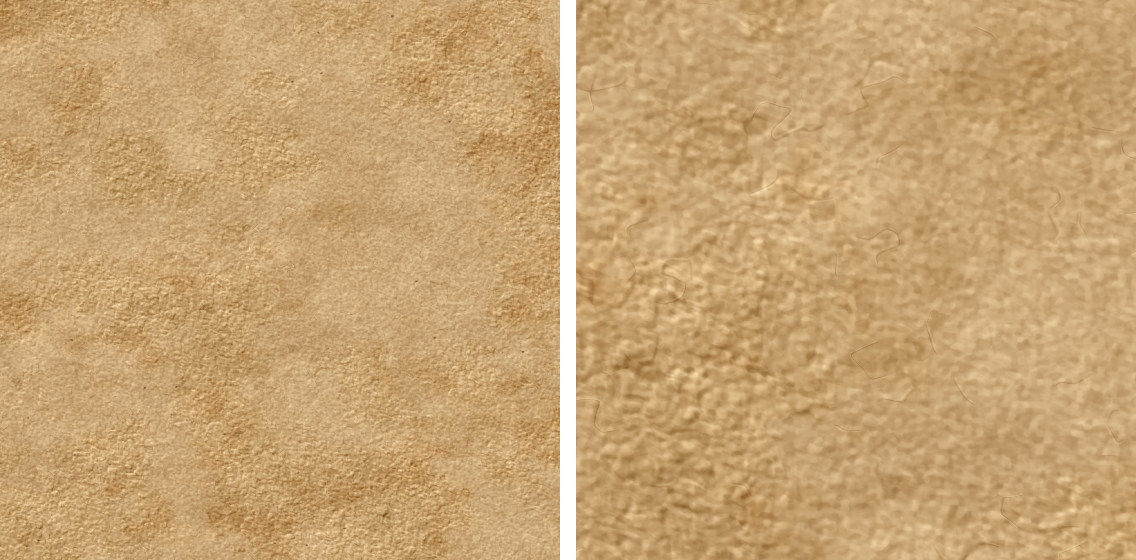
Left, the full canvas; right, a detail of the centre.
A Shadertoy shader for this texture:

```glsl
// Weathered tan sandstone plaster: pale worn skin with rough, ochre-stained grainy patches.
#define PALE_SKIN vec3(0.795, 0.660, 0.474)
#define ROUGH_TAN vec3(0.769, 0.622, 0.418)
#define OCHRE_STAIN vec3(0.700, 0.510, 0.280)
#define SHADE_TINT vec3(0.90, 1.00, 1.03)
#define PATCH_SCALE vec2(3.9, 5.6)
#define GRAIN_SCALE vec2(108.0, 136.0)
#define LIGHT_STEP vec2(-0.0019, 0.0026)
#define SKIN_RELIEF 0.070
#define ROUGH_RELIEF 0.165
#define DUST_CONTRAST 0.10

vec3 hash3(vec2 cell) {
    vec3 q = fract(vec3(cell.xyx) * vec3(0.1031, 0.1030, 0.0973));
    q += dot(q, q.yxz + 33.33);
    return fract((q.xxy + q.yzz) * q.zyx);
}

// Cellular noise: x = softly blended cell value, y = nearest distance, z = nearest cell value
vec3 cells(vec2 p) {
    vec2 base = floor(p);
    float sum = 0.0, weights = 0.0, nearest = 9.0, id = 0.0;
    for (int j = -1; j <= 1; j++)
    for (int i = -1; i <= 1; i++) {
        vec2 cell = base + vec2(i, j);
        vec3 h = hash3(cell + 57.0);
        vec2 d = cell + 0.1 + 0.8 * h.xy - p;
        float d2 = dot(d, d);
        float w = exp(-7.0 * d2);
        sum += w * h.z;
        weights += w;
        if (d2 < nearest) { nearest = d2; id = h.z; }
    }
    return vec3(sum / weights, sqrt(nearest), id);
}

// Layered cellular blotches, centred on 0.5
float blotches(vec2 p) {
    float sum = 0.0, amp = 1.0, total = 0.0;
    for (int i = 0; i < 5; i++) {
        sum += amp * cells(p).x;
        total += amp;
        amp *= 0.62;
        p = mat2(1.94, 0.42, -0.42, 1.94) * p + 17.3;
    }
    return sum / total;
}

// Rounded crumbs with creased valleys, centred near zero
float grainHeight(vec2 p) {
    vec2 q = mat2(0.96, 0.28, -0.28, 0.96) * p * GRAIN_SCALE;
    vec3 crumb = cells(q);
    return crumb.x - 0.55 * crumb.y + 0.6 * cells(q * 2.1 + 31.0).x - 0.57;
}

void mainImage(out vec4 fragColor, in vec2 fragCoord) {
    vec2 uv = fragCoord / iResolution.y;

    // Bend the grain slightly so its cells do not line up
    vec2 bend = vec2(cells(uv * 43.0).x, cells(uv * 39.0 + 80.0).x) - 0.5;
    vec2 p = uv + 0.005 * bend;

    // Rough patches with ragged borders, and stains inside them
    float height = grainHeight(p);
    float slope = height - grainHeight(p + LIGHT_STEP);
    float field = blotches(uv * PATCH_SCALE + 0.2 * bend + 4.0);
    float rough = smoothstep(0.40, 0.66, field + 0.04 * height);
    float stainField = blotches(uv * vec2(9.0, 10.0) + 40.0);
    float stain = smoothstep(0.48, 0.74, stainField + 0.08 * (rough - 0.4));
    stain *= 0.2 + 0.8 * rough;
    float mottle = blotches(uv * vec2(13.0, 17.0) + 93.0) - 0.5;

    vec3 color = mix(PALE_SKIN, ROUGH_TAN, 0.75 * rough);
    color = mix(color, OCHRE_STAIN, 0.55 * stain);

    // Lit grain, darker hollows, mottling and fine dust
    float shade = slope * mix(SKIN_RELIEF, ROUGH_RELIEF, rough);
    shade += height * mix(0.02, 0.06, rough);
    shade += 0.14 * mottle;
    shade += DUST_CONTRAST * (cells(uv * vec2(250.0, 290.0)).x - 0.5);

    // Short broken creases with a lit lower lip
    float crease = cells(p * vec2(55.0, 68.0) + 11.0).x - 0.5;
    float broken = smoothstep(0.64, 0.80, cells(uv * 47.0 + 63.0).x);
    shade -= 0.07 * broken * (1.0 - smoothstep(0.0, 0.07, abs(crease)));
    shade += 0.04 * broken * (1.0 - smoothstep(0.0, 0.07, abs(crease - 0.11)));

    color += shade * SHADE_TINT;

    // Sparse dark brown pits
    vec3 pit = cells(p * vec2(17.0, 25.0) + 7.0);
    float pitMask = step(0.95, pit.z) * (1.0 - smoothstep(0.01, 0.065, pit.y));
    color *= 1.0 - pitMask * vec3(0.32, 0.42, 0.50);

    fragColor = vec4(clamp(color, 0.0, 1.0), 1.0);
}
```
